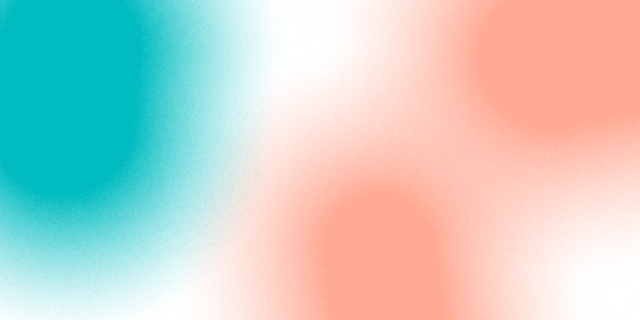
Reproduce this background procedurally as a Shadertoy shader.

```glsl
// Soft teal and coral glows melting into white, with a fine paper grain.

#define TEAL vec3(0.00, 0.735, 0.755)
#define CORAL vec3(1.00, 0.665, 0.575)
#define FALLOFF 1.5        // how quickly a glow fades past its core
#define GRAIN_CELLS 256.0  // grain cells per canvas height
#define GRAIN_TINT 0.012   // brightness variation
#define GRAIN_EDGE 0.025   // roughness of the glow edges

// Sine-free hash: cell to 0..1
float hash(vec2 cell) {
    vec3 q = fract(vec3(cell.xyx) * 0.1031);
    q += dot(q, q.yzx + 33.33);
    return fract((q.x + q.y) * q.z);
}

// Bilinearly smoothed value noise
float valueNoise(vec2 p) {
    vec2 cell = floor(p);
    vec2 f = smoothstep(0.0, 1.0, fract(p));
    float low = mix(hash(cell), hash(cell + vec2(1.0, 0.0)), f.x);
    float high = mix(hash(cell + vec2(0.0, 1.0)), hash(cell + 1.0), f.x);
    return mix(low, high, f.y);
}

float segmentDistance(vec2 p, vec2 a, vec2 b) {
    vec2 ab = b - a;
    float along = clamp(dot(p - a, ab) / dot(ab, ab), 0.0, 1.0);
    return length(p - a - ab * along);
}

// Full strength inside the core radius, zero beyond the outer radius
float glow(float dist, float core, float outer) {
    float fade = clamp((dist - core) / (outer - core), 0.0, 1.0);
    return pow(1.0 - fade, FALLOFF);
}

void mainImage(out vec4 fragColor, in vec2 fragCoord) {
    // Canvas spans 2 by 1 units
    vec2 p = fragCoord / iResolution.xy * vec2(2.0, 1.0);
    float grain = valueNoise(p * GRAIN_CELLS) - 0.5;
    float rough = grain * GRAIN_EDGE;

    // Elongated glows
    float teal = glow(segmentDistance(p, vec2(0.22, 0.844), vec2(0.195, 0.61)) + rough, 0.22, 0.68);
    float coralLow = glow(segmentDistance(p, vec2(1.185, 0.22), vec2(1.22, -0.04)) + rough, 0.17, 0.65);
    float coralHigh = glow(segmentDistance(p, vec2(1.72, 0.82), vec2(2.06, 0.89)) + rough, 0.22, 0.715);
    float coral = 1.0 - (1.0 - coralLow) * (1.0 - coralHigh);

    // Tint white by both hues, then add grain
    vec3 color = mix(vec3(1.0), TEAL, teal) * mix(vec3(1.0), CORAL, coral);
    color += grain * GRAIN_TINT;
    fragColor = vec4(clamp(color, 0.0, 1.0), 1.0);
}
```
